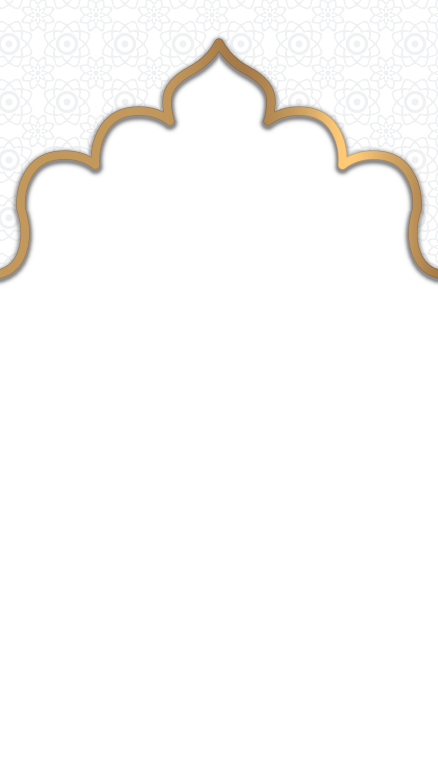
Give the GLSL for this background, as a Shadertoy shader.

```glsl
// A scalloped golden arch on white, with a pale rosette lattice above it.
// Half the arch is traced as quadratic curves and mirrored; its distance
// gives band and soft shadow, its crossings tell the lattice from the opening.

const float CANVAS_HEIGHT = 768.0;          // design units, y runs downward
const float BAND_HALF = 4.6;
const float RIM_WIDTH = 1.3;
const float SHADOW_SOFTNESS = 3.2;
const float SHADOW_STRENGTH = 0.62;
const vec2 SHADOW_OFFSET = vec2(0.0, 1.8);
const vec2 LOBE_START = vec2(49.0, 121.0);
const vec2 LOBE_STEP = vec2(74.5, 44.0);
const float TILE = 58.0;
const vec2 TILE_ORIGIN = vec2(-210.0, 44.0);
const float LATTICE_STRENGTH = 0.8;
const vec3 WHITE = vec3(1.0);
const vec3 LATTICE_GREY = vec3(0.925, 0.93, 0.935);
const vec3 SHADOW_GREY = vec3(0.28, 0.28, 0.30);
const vec3 GOLD = vec3(0.76, 0.595, 0.365);
const vec3 GOLD_DARK = vec3(0.63, 0.46, 0.27);
const vec3 GOLD_LIGHT = vec3(1.0, 0.79, 0.47);
const int CURVE_STEPS = 8;

// Trace one curve: x keeps the nearest distance, y flips for each crossing above p.
void trace(vec2 p, vec2 a, vec2 b, vec2 c, inout vec2 field) {
    vec2 from = a;
    for (int i = 1; i <= CURVE_STEPS; i++) {
        float t = float(i) / float(CURVE_STEPS);
        vec2 to = mix(mix(a, b, t), mix(b, c, t), t);
        vec2 e = to - from, w = p - from;
        field.x = min(field.x, length(w - e * clamp(dot(w, e) / dot(e, e), 0.0, 1.0)));
        if ((from.x <= p.x) != (to.x <= p.x) && w.y > e.y * w.x / e.x) field.y = -field.y;
        from = to;
    }
}

// Distance to the arch line, and +1 above it or -1 in the opening.
vec2 arch(vec2 p) {
    p.x = abs(p.x);
    vec2 field = vec2(1e4, 1.0);

    // Pointed crown
    trace(p, vec2(0, 43), vec2(9, 60), vec2(27, 70), field);
    trace(p, vec2(27, 70), vec2(52, 83), vec2(52, 101), field);
    trace(p, vec2(52, 101), vec2(52, 111), LOBE_START, field);

    // Two stepped lobes
    vec2 o = LOBE_START;
    for (int i = 0; i < 2; i++) {
        vec2 top = o + vec2(31, -10), shoulder = o + vec2(65, 6);
        trace(p, o, o + vec2(13, -10), top, field);
        trace(p, top, o + vec2(54, -10), shoulder, field);
        trace(p, shoulder, o + vec2(76, 22), o + LOBE_STEP, field);
        o += LOBE_STEP;
    }

    // Flared foot
    trace(p, o, vec2(193, 225), vec2(194, 238), field);
    trace(p, vec2(194, 238), vec2(197, 271), vec2(224, 275), field);
    return field;
}

// Smooth stroke of the zero line of d.
float stroke(float d, float halfWidth, float aa) {
    return 1.0 - smoothstep(halfWidth - aa, halfWidth + aa, abs(d));
}

// Ringed flowers on a square grid with eight-petalled rosettes between them.
float lattice(vec2 p, float aa) {
    vec2 q = mod(p - TILE_ORIGIN + 0.5 * TILE, TILE) - 0.5 * TILE;
    vec2 s = mod(p - TILE_ORIGIN, TILE) - 0.5 * TILE;
    float r = length(q), wave = cos(8.0 * atan(q.y, q.x));
    float rs = length(s), waveS = cos(8.0 * atan(s.y, s.x));

    float ink = stroke(r, 3.5, aa);
    ink = max(ink, stroke(r - 9.5, 1.6, aa));
    ink = max(ink, stroke(r - 15.5 - 2.0 * wave, 1.1, aa));
    ink = max(ink, stroke(r - 21.5 + 2.5 * wave, 1.0, aa));
    ink = max(ink, stroke(rs, 2.5, aa));
    ink = max(ink, stroke(rs - 7.0 - 2.0 * waveS, 1.3, aa));
    ink = max(ink, stroke(rs - 14.0 + 2.5 * waveS, 1.3, aa));
    return ink;
}

// Metal tone across the arch: dim crown and feet, a glint on the right lobes.
vec3 gold(vec2 p, float d) {
    float crown = exp(-pow((p.x - 18.0) / 42.0, 2.0));
    float foot = smoothstep(180.0, 222.0, p.x);
    float glint = exp(-pow((p.x - 128.0) / 38.0, 2.0));
    vec3 tone = mix(GOLD, GOLD_DARK, max(crown, foot) * 0.85);
    tone = mix(tone, GOLD_LIGHT, glint);
    float rim = smoothstep(BAND_HALF - RIM_WIDTH, BAND_HALF, d);
    return tone * (1.0 - 0.2 * rim);
}

void mainImage(out vec4 fragColor, in vec2 fragCoord) {
    float unit = CANVAS_HEIGHT / iResolution.y;
    vec2 p = vec2(fragCoord.x - 0.5 * iResolution.x, iResolution.y - fragCoord.y) * unit;
    float aa = 0.6 * unit;
    vec2 field = arch(p);

    // Lattice above the arch
    float above = step(0.0, field.y);
    vec3 color = mix(WHITE, LATTICE_GREY, above * LATTICE_STRENGTH * lattice(p, aa));

    // Soft shadow, fainter on the upper side
    float gap = max(arch(p - SHADOW_OFFSET).x - BAND_HALF, 0.0) / SHADOW_SOFTNESS;
    float shadow = SHADOW_STRENGTH * exp(-gap * gap) * mix(1.0, 0.75, above);
    color = mix(color, SHADOW_GREY, shadow);

    // Golden band
    color = mix(color, gold(p, field.x), stroke(field.x, BAND_HALF, aa));
    fragColor = vec4(color, 1.0);
}
```
